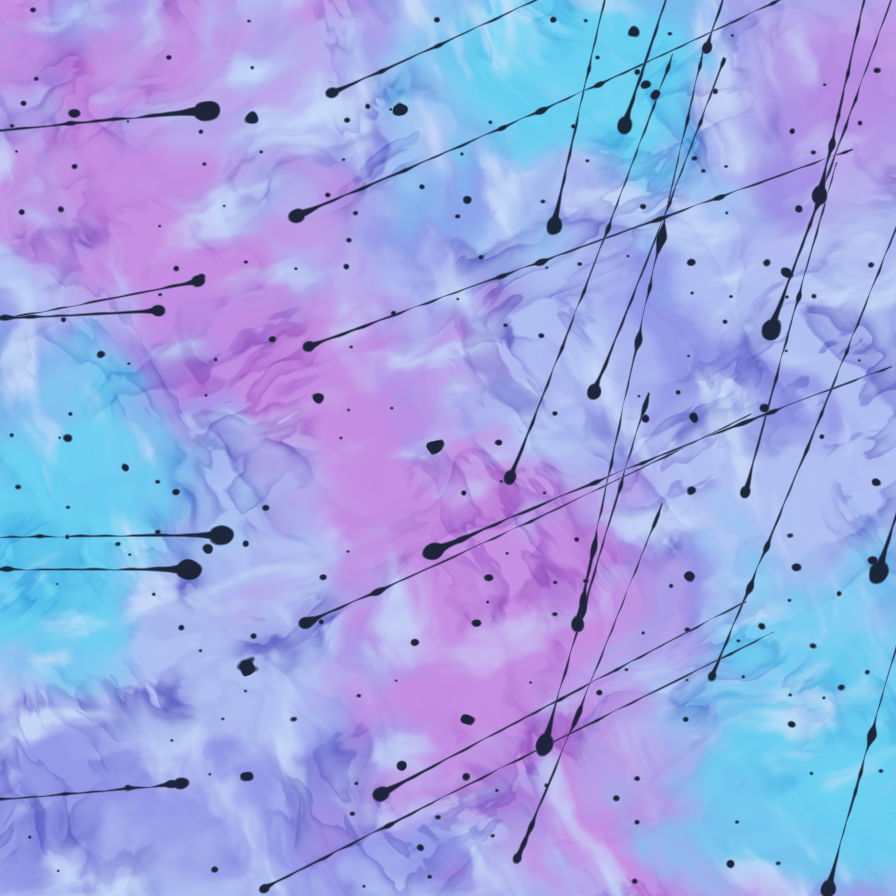
Reproduce this texture procedurally as a WebGL 1 fragment shader.

```glsl
precision highp float;
// Crumpled tie-dye in periwinkle, orchid and cyan, flicked with dark ink strokes and drops.
uniform vec2 u_resolution;

#define STROKES 27
#define HEAD_RADIUS 0.0098
#define LINE_WIDTH 0.0009
#define BEADING 2.3
#define WARP 0.12
#define CREASE_SCALE 7.0
#define CREASE_DEPTH 0.9
#define PALE_AMOUNT 0.8
#define PINK_WIDTH 0.25
#define DROP_CHANCE 0.36

const vec3 PERIWINKLE = vec3(0.69, 0.75, 0.95);
const vec3 VIOLET = vec3(0.58, 0.60, 0.91);
const vec3 ORCHID = vec3(0.78, 0.55, 0.89);
const vec3 CYAN = vec3(0.42, 0.82, 0.95);
const vec3 INDIGO = vec3(0.36, 0.37, 0.76);
const vec3 MAGENTA = vec3(0.66, 0.32, 0.76);
const vec3 TURQUOISE = vec3(0.22, 0.64, 0.87);
const vec3 PALE = vec3(0.80, 0.88, 0.98);
const vec3 INK = vec3(0.10, 0.13, 0.21);

vec2 hash2(vec2 p) {
  vec3 q = fract(p.xyx * vec3(0.1031, 0.1030, 0.0973));
  q += dot(q, q.yzx + 33.33);
  return fract((q.xx + q.yz) * q.zy);
}

float corner(vec2 cell, vec2 offset) {
  return dot(hash2(cell) * 2.0 - 1.0, offset);
}

float gradientNoise(vec2 p) {
  vec2 i = floor(p), f = p - i, e = vec2(1.0, 0.0);
  vec2 u = f * f * f * (f * (f * 6.0 - 15.0) + 10.0);
  return mix(mix(corner(i, f), corner(i + e, f - e), u.x),
             mix(corner(i + e.yx, f - e.yx), corner(i + 1.0, f - 1.0), u.x), u.y);
}

float fbm(vec2 p) {
  float sum = 0.0, amp = 1.0;
  for (int i = 0; i < 4; i++) {
    sum += amp * gradientNoise(p);
    p = mat2(1.6, 1.2, -1.2, 1.6) * p + 17.3;
    amp *= 0.48;
  }
  return sum;
}

// Noise drawn out along one direction, like a fold in cloth
float streaks(vec2 p, float angle, float scale) {
  float c = cos(angle), s = sin(angle);
  return fbm(mat2(c, -s, s, c) * p * scale * vec2(0.55, 1.5) + angle * 30.0);
}

// Folds whose direction changes from patch to patch
float folds(vec2 p, float scale, float seed) {
  float turn = gradientNoise(p * 4.5 + seed);
  float a = streaks(p, 0.6 + seed, scale), b = streaks(p, 2.1 + seed, scale);
  return mix(a, b, smoothstep(-0.12, 0.12, turn));
}

// Dye front: steep on one side, fading away on the other
float tideLine(float f, float fade) {
  return smoothstep(-0.05, 0.05, f) * exp(-max(f, 0.0) * fade);
}

float pool(vec2 p, vec2 centre, float radius) {
  vec2 d = (p - centre) / radius;
  return exp(-dot(d, d));
}

vec3 dye(vec2 p) {
  vec2 warp = vec2(fbm(p * 4.0 + 40.0), fbm(p * 4.0 + 71.0));
  vec2 fine = vec2(fbm(p * 13.0 + 12.0), fbm(p * 13.0 + 93.0));
  vec2 q = p + WARP * warp + 0.03 * fine;
  vec2 cloth = p + 0.04 * warp + 0.014 * fine;
  float fold = folds(cloth, 11.0, 1.3);

  // Broad colour regions: a pink diagonal between cyan pools, torn by the folds
  float drift = fbm(q * 6.0 + 5.0);
  float band = abs(dot(q - vec2(0.39, 0.5), vec2(0.787, 0.617)));
  float pink = 1.0 - smoothstep(0.0, PINK_WIDTH, band + 0.2 * drift + 0.16 * fold);
  pink = max(pink, 0.8 * pool(q, vec2(1.0, 0.93), 0.13));
  float cyan = pool(q, vec2(0.62, 0.92), 0.20) + pool(q, vec2(0.04, 0.42), 0.20)
             + pool(q, vec2(0.92, 0.16), 0.23);
  cyan = smoothstep(0.18, 0.9, cyan + 0.4 * fbm(q * 7.0 + 31.0) - 0.3 * fold);
  pink *= 1.0 - 0.8 * cyan;

  float tone = fbm(q * 6.0 + 57.0);
  vec3 colour = mix(PERIWINKLE, VIOLET, smoothstep(-0.12, 0.35, tone));
  colour = mix(colour, CYAN, cyan);
  colour = mix(colour, ORCHID, pink * 0.92);
  vec3 deep = mix(mix(INDIGO, TURQUOISE, cyan), MAGENTA, pink * 0.85);

  // Pale folds, then soft dark creases gathered in patches
  float light = smoothstep(0.02, 0.45, fold) * (1.0 - 0.5 * pink);
  colour = mix(colour, PALE, PALE_AMOUNT * light);
  float broad = folds(cloth + 0.03 * warp, CREASE_SCALE, 4.7);
  float small = folds(cloth, CREASE_SCALE * 2.3, 7.9);
  float patches = smoothstep(-0.1, 0.3, fbm(p * 6.0 + 11.0));
  float crease = 0.7 * tideLine(broad, 7.0) * (0.2 + 0.8 * patches)
               + 0.7 * tideLine(small, 6.0) * patches;
  return mix(colour, deep, CREASE_DEPTH * min(crease, 1.0) * (1.0 - 0.5 * light));
}

// Signed distance to a flicked stroke: round head, short neck, beaded and broken tail
float stroke(vec2 p, vec2 head, float angle, float len, float radius, float seed) {
  vec2 dir = vec2(cos(angle), sin(angle)), d = p - head;
  float x = dot(d, dir), y = dot(d, vec2(-dir.y, dir.x));
  float bead = gradientNoise(vec2(x * 42.0, seed * 7.31));
  float curve = y + (fract(seed * 0.37) - 0.5) * 0.12 * x * x + 0.0015 * bead;
  float t = clamp(x / len, 0.0, 1.0);
  float width = LINE_WIDTH * (1.05 - 0.5 * t + BEADING * bead + 7.0 * max(bead - 0.22, 0.0))
              + radius * (0.65 * exp(-max(x, 0.0) / (1.3 * radius)) + 0.1 * exp(-9.0 * t));
  float tail = max(abs(curve) - width, max(-x, x - len));
  float blob = length(vec2(x * 0.78, y)) - radius * (1.0 + 0.3 * gradientNoise(p * 60.0));
  return min(tail, blob);
}

// Signed distance to scattered drops, at most one per grid cell
float drops(vec2 p, float cells, float radius, float seed) {
  vec2 cell = floor(p * cells), rnd = hash2(cell + seed), size = hash2(cell + seed + 37.0);
  vec2 d = p - (cell + 0.2 + 0.6 * rnd) / cells;
  d.x *= 0.75 + 0.7 * size.y;
  float r = radius * (0.35 + 0.65 * size.x * size.x) * (1.0 + 0.7 * gradientNoise(p * 90.0));
  return size.y < DROP_CHANCE ? length(d) - r : 1.0;
}

float inkDistance(vec2 p) {
  float dist = min(drops(p, 12.0, 0.0060, 3.0), drops(p, 5.0, 0.0115, 51.0));
  dist = min(dist, drops(p, 19.0, 0.0032, 87.0));
  for (int i = 0; i < STROKES; i++) {
    float n = float(i), family = mod(n, 4.0);
    vec2 rnd = hash2(vec2(n, 9.0)), var = hash2(vec2(n, 44.0));
    vec2 head = fract(vec2(0.7549, 0.5698) * (n + 1.0) + 0.12 * rnd);
    float radius = HEAD_RADIUS * (0.45 + 0.65 * rnd.x);
    float angle = 1.27 + 0.22 * (var.x - 0.5);                // steep, head below
    if (family > 2.5) {                                       // level, head at right
      angle = 3.26 + 0.25 * (var.x - 0.5);
      head.x = 0.15 + 0.55 * head.x;
      radius *= 1.25;
    } else if (family > 1.5) {                                // slanted, head at left
      angle = (head.x > 0.5 ? -0.27 : 0.42) + 0.15 * (var.x - 0.5);
    }
    dist = min(dist, stroke(p, head, angle, 0.25 + 0.5 * var.y, radius, n + 1.0));
  }
  return dist;
}

void main() {
  float side = min(u_resolution.x, u_resolution.y);
  vec2 p = gl_FragCoord.xy / side;
  float edge = max(0.9 / side, 0.0014);
  float ink = 1.0 - smoothstep(-edge, edge, inkDistance(p));
  gl_FragColor = vec4(mix(clamp(dye(p), 0.0, 1.0), INK, ink * 0.97), 1.0);
}
```
